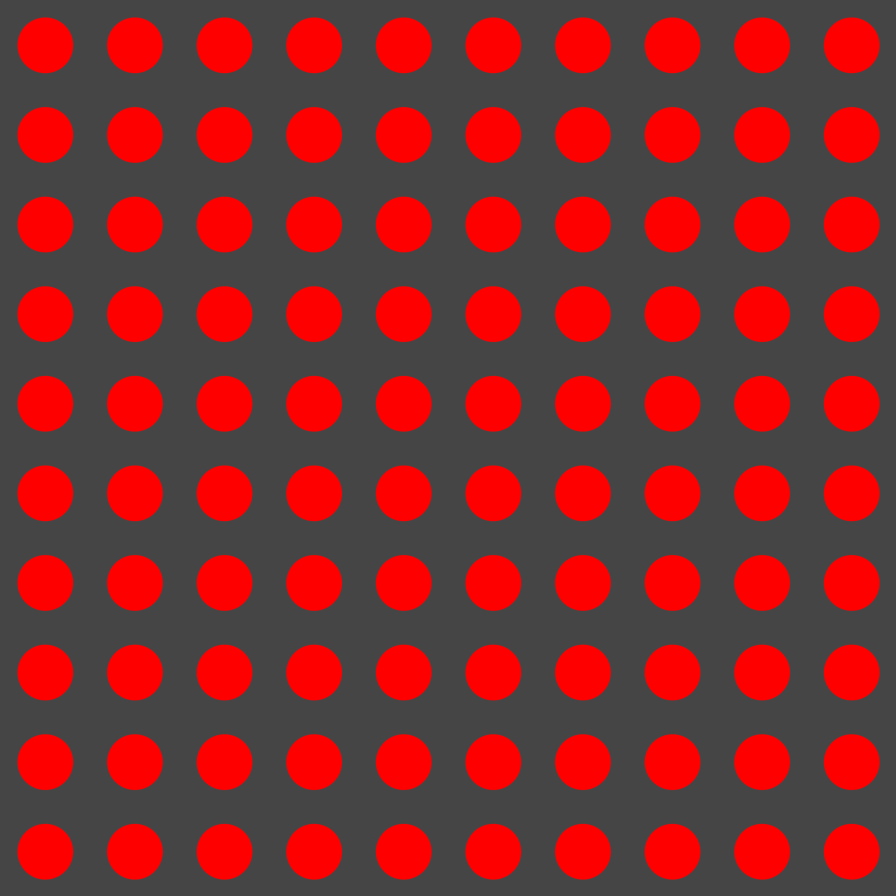
Give the GLSL for this pattern, as a Shadertoy shader.

```glsl
// Ten by ten grid of flat red dots on dark grey, tiling seamlessly.

const float REPEATS = 10.0;

// Signed distance to a disc, negative inside
float discDistance(vec2 p, float radius) {
    return length(p) - radius;
}

void mainImage(out vec4 fragColor, in vec2 fragCoord) {
    // Cell coordinates: one unit per repeat
    vec2 grid = fragCoord / iResolution.xy * REPEATS;
    float pixel = REPEATS / min(iResolution.x, iResolution.y);

    // One dot per cell, a hair right of and below the cell centre
    float dist = discDistance(fract(grid) - vec2(0.506, 0.494), 0.311);
    float coverage = 1.0 - smoothstep(-0.75 * pixel, 0.75 * pixel, dist);

    vec3 color = mix(vec3(0.272), vec3(1.0, 0.0, 0.0), coverage);
    fragColor = vec4(color, 1.0);
}
```
